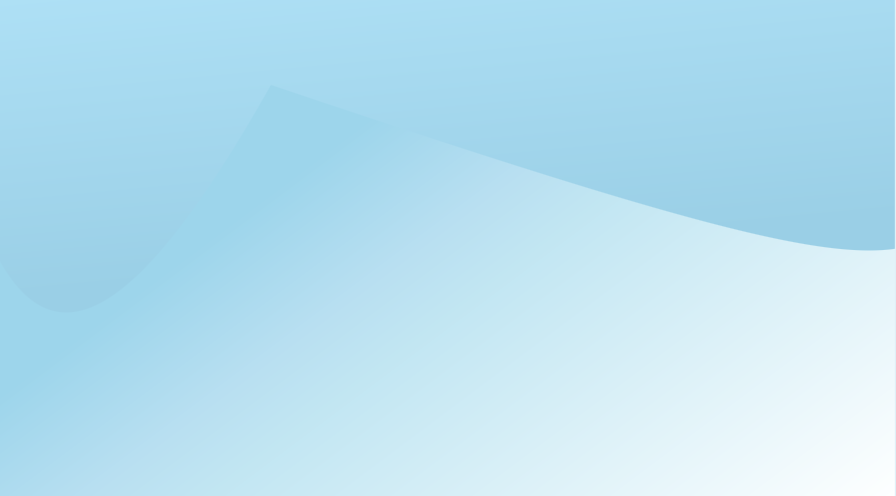
Write a Shadertoy shader that draws this background.

```glsl
// A calm blue backdrop: a softly graded sky above a wave with one sharp crest.
// The wave edge is the lower of two rational dips (parabolic at the bottom,
// straightening outward); its body holds a diagonal blue-to-white gradient.

// Sky colours and gradient
const vec3 SKY_LIGHT = vec3(0.682, 0.878, 0.961);
const vec3 SKY_DEEP  = vec3(0.604, 0.812, 0.902);
const float SKY_TILT = 0.17;
const float SKY_SPAN = 0.60;

// Wave colours, from the shaded crest to the bright corner
const vec3 WAVE_BLUE  = vec3(0.616, 0.835, 0.922);
const vec3 WAVE_MIST  = vec3(0.722, 0.875, 0.945);
const vec3 WAVE_PALE  = vec3(0.760, 0.902, 0.950);
const vec3 WAVE_WHITE = vec3(0.995, 1.000, 1.000);
const vec4 WAVE_STOPS = vec4(0.80, 1.13, 1.32, 2.36);
const float WAVE_SLANT = 0.75;

// Lowest point of each dip, and its shape: (bottom roundness, side flattening)
const vec2 LEFT_LOW    = vec2(0.074, 0.370);
const vec2 LEFT_SHAPE  = vec2(0.068, 0.200);
const vec2 RIGHT_LOW   = vec2(0.970, 0.495);
const vec2 RIGHT_SHAPE = vec2(0.290, 1.566);

// Pale hairline on the right border
const float RIM_WIDTH = 0.0013;
const vec3 RIM_COLOR  = vec3(0.88, 0.94, 0.97);

// Rise above the bottom of a dip at a signed offset from it
float dipRise(float offset, vec2 shape) {
    return offset * offset / (shape.x + shape.y * offset);
}

float waveHeight(float x) {
    float left  = LEFT_LOW.y + dipRise(x - LEFT_LOW.x, LEFT_SHAPE);
    float right = RIGHT_LOW.y + dipRise(RIGHT_LOW.x - x, RIGHT_SHAPE);
    return min(left, right);
}

vec3 skyColor(vec2 uv) {
    float depth = (1.0 - uv.y + SKY_TILT * uv.x) / SKY_SPAN;
    return mix(SKY_LIGHT, SKY_DEEP, clamp(depth, 0.0, 1.0));
}

// Position between two gradient stops
float ramp(float from, float to, float s) {
    return clamp((s - from) / (to - from), 0.0, 1.0);
}

vec3 waveColor(vec2 uv, float aspect) {
    float s = WAVE_SLANT * uv.x * aspect + 1.0 - uv.y;
    vec3 color = mix(WAVE_BLUE, WAVE_MIST, ramp(WAVE_STOPS.x, WAVE_STOPS.y, s));
    color = mix(color, WAVE_PALE, ramp(WAVE_STOPS.y, WAVE_STOPS.z, s));
    return mix(color, WAVE_WHITE, ramp(WAVE_STOPS.z, WAVE_STOPS.w, s));
}

void mainImage(out vec4 fragColor, in vec2 fragCoord) {
    vec2 uv = fragCoord / iResolution.xy;
    float aspect = iResolution.x / iResolution.y;

    // Smooth coverage of the wave over the sky
    float above = uv.y - waveHeight(uv.x);
    float coverage = clamp(0.5 - above / max(fwidth(above), 1e-5), 0.0, 1.0);
    vec3 color = mix(skyColor(uv), waveColor(uv, aspect), coverage);

    // Border hairline
    float rim = clamp((uv.x - 1.0 + RIM_WIDTH) * iResolution.x + 0.5, 0.0, 1.0);
    color = mix(color, RIM_COLOR, rim);

    fragColor = vec4(color, 1.0);
}
```
